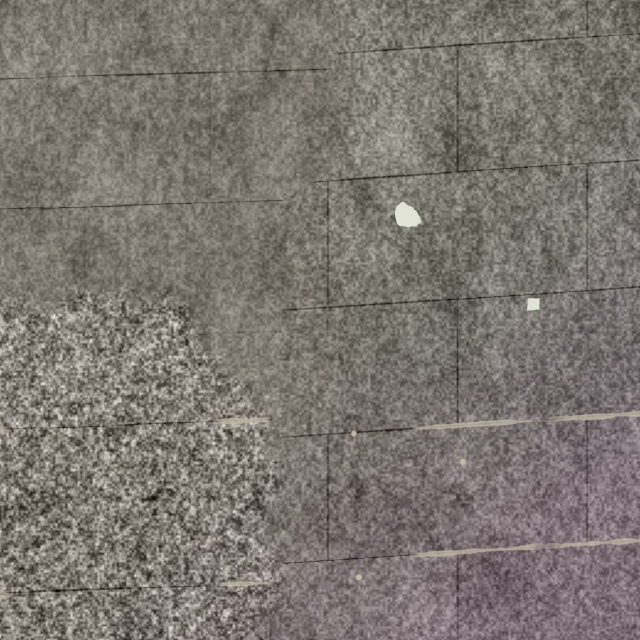
This texture is drawn by a WebGL 2 fragment shader. Its source:

```glsl
#version 300 es
precision highp float;
// Worn grey-brown plank flooring in three overlapping sheets, with staggered joints, grit and paint chips.
uniform vec2 u_resolution;
out vec4 outColor;

#define BASE_TONE 0.485
#define GRAIN 0.27
#define BLOTCH 0.15
#define STREAK 0.16
#define JOINT_WIDTH 0.0013
#define JOINT_DEPTH 0.25
#define PLANK_VARIATION 0.035
#define SCUFFS 5
#define CHIPS 7

const vec3 WARM_TINT = vec3(0.0, -0.025, -0.058);
const vec3 PURPLE_TINT = vec3(0.0, -0.025, 0.035);
const vec3 GREEN_TINT = vec3(-0.012, 0.004, 0.0);
const vec3 PAINT = vec3(0.88, 0.89, 0.84);
const vec3 CREAM = vec3(0.76, 0.73, 0.65);

float hash(vec2 p) {
    vec3 q = fract(vec3(p.xyx) * 0.1031);
    q += dot(q, q.yzx + 33.33);
    return fract((q.x + q.y) * q.z);
}

float noise(vec2 p) {
    vec2 i = floor(p), f = fract(p);
    f = f * f * (3.0 - 2.0 * f);
    return mix(mix(hash(i), hash(i + vec2(1, 0)), f.x),
               mix(hash(i + vec2(0, 1)), hash(i + vec2(1, 1)), f.x), f.y);
}

float fbm(vec2 p) {
    return 0.55 * noise(p) + 0.3 * noise(p * 2.1 + 17.0) + 0.15 * noise(p * 4.3 + 41.0);
}

// Distances to the end joint and the long joint, then the plank's column and row.
vec4 planks(vec2 p, vec2 size, vec2 origin, float slope) {
    float v = (p.y - origin.y - slope * (p.x - origin.x)) / size.y;
    float row = floor(v);
    float u = (p.x - origin.x) / size.x + 0.5 * mod(row, 2.0);
    vec2 d = abs(fract(vec2(u, v) + 0.5) - 0.5) * size;
    return vec4(d, floor(u), row);
}

float disc(float d, float radius, float soft) {
    return 1.0 - smoothstep(radius - soft, radius + soft, d);
}

void main() {
    vec2 p = gl_FragCoord.xy / u_resolution.y;
    float px = 1.0 / u_resolution.y;
    float ragged = fbm(p * 38.0) - 0.5;

    // Sheet edges: a rough one at lower left, a smooth one at upper left
    float roughEdge = min(0.425 - p.x, min(0.53, 0.53 - 1.1 * (p.x - 0.26)) - p.y);
    float rough = smoothstep(-0.025, 0.025, roughEdge + 0.09 * ragged);
    float leftEdge = mix(0.44, 0.52, smoothstep(0.68, 0.74, p.y)) - p.x;
    float smoothSheet = smoothstep(-0.03, 0.03, leftEdge + 0.06 * ragged) * (1.0 - rough);

    vec4 plank = planks(p, vec2(0.405, 0.198), vec2(0.715, 0.335), 0.066);
    if (leftEdge > 0.0) plank = planks(p, vec2(0.39, 0.204), vec2(0.133, 0.473), 0.03);
    if (roughEdge > 0.0) plank = planks(p, vec2(0.51, 0.255), vec2(0.168, 0.08), 0.036);

    // Surface: fine grain, mid mottling, broad stains and upright streaks
    float fine = noise(p * 260.0) - 0.5;
    float mid = fbm(p * vec2(120.0, 95.0) + 9.0) - 0.5;
    float stain = fbm(p * vec2(14.0, 10.0) + 3.0) - 0.5;
    float streak = fbm(p * vec2(75.0, 24.0) + 70.0) - 0.5;
    float contrast = 1.0 + 0.8 * rough - 0.25 * smoothSheet;
    float tone = BASE_TONE + GRAIN * contrast * (0.8 * fine + mid) + BLOTCH * stain;
    tone += STREAK * streak * smoothstep(0.3, 0.9, p.y);
    tone += PLANK_VARIATION * (hash(plank.zw + 50.0) - 0.5);
    tone += 0.06 * disc(length((p - vec2(0.6, 0.785)) * vec2(1.0, 0.8)), 0.045, 0.035);
    tone += 0.1 * rough * smoothstep(0.58, 0.75, noise(p * 150.0 + 5.0));

    vec3 color = tone + WARM_TINT;
    color += PURPLE_TINT * smoothstep(0.5, 1.3, p.x + 0.5 - p.y);
    color += GREEN_TINT * smoothstep(0.45, 0.6, p.x) * smoothstep(0.2, 0.5, p.y);

    // Dark joints that fade in and out along their length
    vec2 width = JOINT_WIDTH * (0.7 + 0.6 * vec2(noise(p.yx * 40.0), noise(p * 40.0)));
    vec2 joint = 1.0 - smoothstep(width - px, width + px, plank.xy);
    float fadeX = mix(0.2, 1.0, smoothstep(0.3, 0.65, noise(vec2(p.x * 8.0, plank.w * 5.0 + 60.0))));
    float fadeY = mix(0.85, 0.3, max(rough, smoothSheet)) * (0.6 + 0.4 * noise(p * 20.0));
    color -= JOINT_DEPTH * max(joint.x * fadeY, joint.y * fadeX);

    // Pale wear where lower long joints have split
    float split = smoothstep(0.64, 0.74, noise(vec2(p.x * 13.0, plank.y + 31.0)));
    split *= disc(plank.y + 0.006 * ragged, 0.0035, 0.0015) * (1.0 - smoothstep(0.37, 0.4, p.y));
    color = mix(color, CREAM, 0.8 * split);

    // Evenly spaced scuffs and scattered chips
    for (int i = 0; i < SCUFFS; i++) {
        float k = float(i);
        vec2 c = vec2(0.08 + 0.16 * k, 0.2 + 0.035 * hash(vec2(k, 4.0)));
        float d = length((p - c) * vec2(1.0, 0.8));
        color -= 0.14 * disc(d + 0.04 * ragged, 0.013, 0.011);
        color += 0.2 * disc(length(p - c + vec2(0.01, 0.0)) + 0.02 * ragged, 0.004, 0.002);
    }
    for (int i = 0; i < CHIPS; i++) {
        float k = float(i);
        vec2 c = vec2(hash(vec2(k, 11.0)), 0.36 * hash(vec2(k, 23.0)));
        color = mix(color, CREAM, disc(length(p - c) + 0.01 * ragged, 0.004, 0.0015));
    }

    // Paint: one ragged spill with a shaded rim and one square fleck
    vec2 spill = p - vec2(0.633, 0.661);
    color -= 0.2 * disc(length(spill + vec2(0.018, 0.002)) + 0.02 * ragged, 0.009, 0.004);
    color = mix(color, PAINT, disc(length(spill * vec2(0.85, 1.1)) + 0.03 * ragged, 0.017, 0.002));
    vec2 fleck = abs(p - vec2(0.834, 0.525));
    color = mix(color, PAINT, disc(max(fleck.x, fleck.y) + 0.006 * ragged, 0.009, 0.0015));

    outColor = vec4(clamp(color, 0.0, 1.0), 1.0);
}
```
